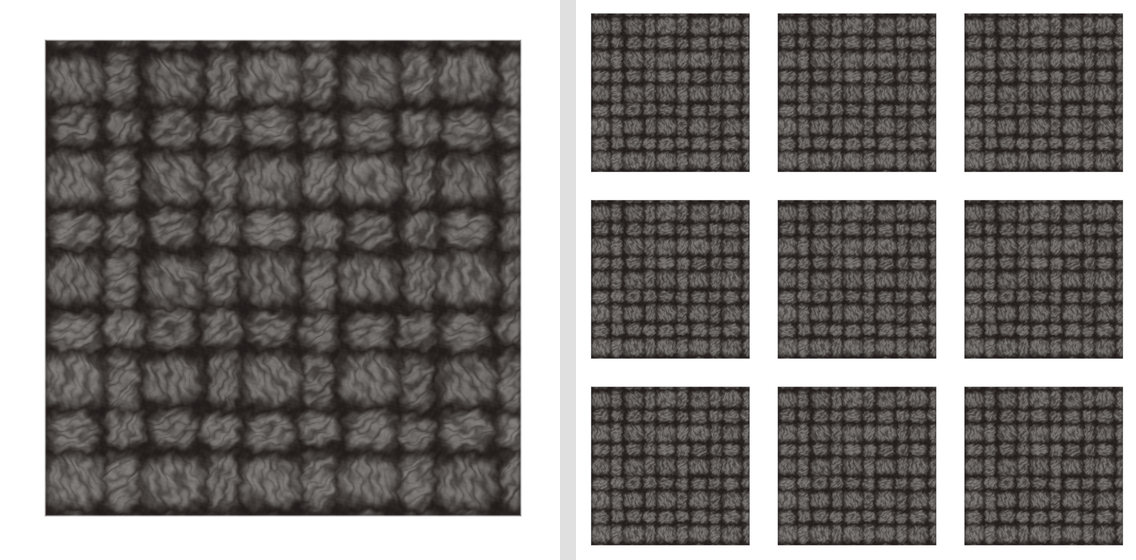
Left: one tile. Right: repeated 3 by 3.
Write a three.js fragment shader that draws this texture.

```glsl
varying vec2 vUv;

const vec2 PATCH_MIN = vec2(0.081, 0.079);
const vec2 PATCH_MAX = vec2(0.930, 0.928);
const float PATCH_BLUR = 0.0025;
const vec2 FIRST_KNOT = vec2(0.1328, 0.1406);
const vec2 KNOT_STEP = vec2(0.0877, 0.0900);  // wide/narrow and tall/short alternate
const vec2 WIDE_TALL = vec2(0.057, 0.046);
const vec2 NARROW_TALL = vec2(0.031, 0.052);
const vec2 WIDE_SHORT = vec2(0.045, 0.034);
const vec2 NARROW_SHORT = vec2(0.036, 0.033);
const vec2 FIBRE_SIZE = vec2(0.038, 0.0125);  // along, across
const float JITTER = 0.009;
const float WOBBLE = 0.0032;
const vec3 WHITE = vec3(1.0);
const vec3 SHADOW = vec3(0.135, 0.115, 0.108);
const vec3 YARN = vec3(0.545, 0.535, 0.525);
const float TAU = 6.2831853;

vec2 hash2(vec2 p) {
  vec2 k = vec2(dot(p, vec2(127.1, 311.7)), dot(p, vec2(269.5, 183.3)));
  return fract(sin(k) * 43758.5453);
}

// Distance to the nearest jittered cell point
float cellular(vec2 p, vec2 seed) {
  vec2 cell = floor(p);
  float nearest = 2.0;
  for (int y = -1; y <= 1; y++) {
    for (int x = -1; x <= 1; x++) {
      vec2 c = cell + vec2(float(x), float(y));
      nearest = min(nearest, length(c + hash2(c + seed) - p));
    }
  }
  return nearest;
}

// Irregular yarn outlines; whole cycles wrap at the canvas edges
vec2 wobble(vec2 uv) {
  vec2 a = TAU * uv;
  return WOBBLE * vec2(
    sin(19.0 * a.y + 3.0 * sin(7.0 * a.x)) + 0.6 * sin(41.0 * a.y + 23.0 * a.x),
    sin(17.0 * a.x + 3.0 * sin(9.0 * a.y)) + 0.6 * sin(37.0 * a.x - 29.0 * a.y));
}

// Brightness of one yarn puff, with slanted fibres
float puffTone(vec2 p, vec2 knot) {
  vec2 rnd = hash2(knot + 4.7);
  vec2 rnd2 = hash2(knot + 61.3);
  bool narrow = mod(knot.x, 2.0) > 0.5;
  bool low = mod(knot.y, 2.0) > 0.5;
  vec2 size = low ? (narrow ? NARROW_SHORT : WIDE_SHORT)
                  : (narrow ? NARROW_TALL : WIDE_TALL);
  vec2 d = p - FIRST_KNOT - knot * KNOT_STEP - JITTER * (rnd - 0.5);
  vec2 q = abs(d) / (size * (0.92 + 0.16 * rnd2));
  float radius = pow(dot(q * q * q, vec2(1.0)), 1.0 / 3.0);
  float body = 1.0 - smoothstep(0.58, 1.22, radius);
  if (body <= 0.0) return 0.0;

  float slant = low ? mix(0.05, 0.6, rnd.x) : mix(1.45, 2.25, rnd.x);
  if (narrow) slant = mix(0.4, 1.35, rnd.x);
  slant += (narrow ? 0.0 : 4.0) * d.x;
  float c = cos(slant);
  float s = sin(slant);
  vec2 along = vec2(c * d.x + s * d.y, c * d.y - s * d.x);
  vec2 fibreSize = FIBRE_SIZE * (narrow || low ? 0.88 : 1.0);
  float gap = cellular(along / fibreSize + 20.0 * rnd2, knot * 13.0);
  float fibre = 1.0 - smoothstep(0.1, 0.9, gap);
  return body * (0.33 + 0.45 * fibre + 0.12 * (rnd2.x - 0.5));
}

// Brightest of the neighbouring puffs
float weave(vec2 p) {
  vec2 nearest = floor((p - FIRST_KNOT) / KNOT_STEP + 0.5);
  float tone = 0.0;
  for (int y = -1; y <= 1; y++) {
    for (int x = -1; x <= 1; x++) {
      tone = max(tone, puffTone(p, nearest + vec2(float(x), float(y))));
    }
  }
  return tone;
}

void main() {
  float tone = weave(vUv + wobble(vUv));

  // Soft mottling
  vec2 a = TAU * vUv;
  float mottle = sin(31.0 * a.x + 2.0 * sin(13.0 * a.y))
               * sin(27.0 * a.y + 2.0 * sin(11.0 * a.x));
  float fuzz = sin(67.0 * a.x + 43.0 * a.y + 2.0 * sin(29.0 * a.y))
             * sin(59.0 * a.y - 37.0 * a.x);
  tone = clamp(tone + 0.045 * mottle + 0.03 * fuzz + 0.02, 0.0, 1.0);

  // Cropped cloth with a dim rim on a white margin
  vec2 inset = min(vUv - PATCH_MIN, PATCH_MAX - vUv);
  float edge = min(inset.x, inset.y);
  tone *= mix(0.55, 1.0, smoothstep(0.0, 0.008, edge));
  vec3 cloth = mix(SHADOW, YARN, tone);
  float cover = smoothstep(-PATCH_BLUR, PATCH_BLUR, edge);
  gl_FragColor = vec4(mix(WHITE, cloth, cover), 1.0);
}
```
